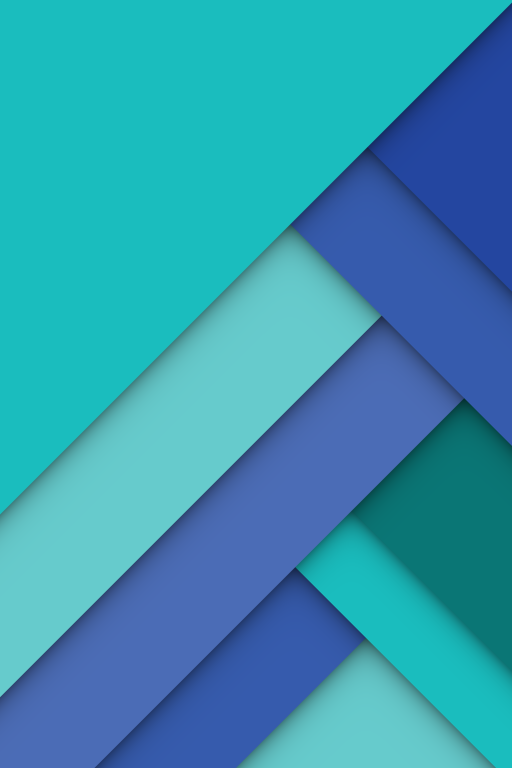
This background is drawn by a Shadertoy shader. Its source:

```glsl
// Draws overlapping diagonal paper sheets in teal and blue with soft drop shadows.

const vec3 TEAL       = vec3(0.102, 0.743, 0.747);
const vec3 PALE_TEAL  = vec3(0.400, 0.795, 0.800);
const vec3 DEEP_TEAL  = vec3(0.040, 0.463, 0.460);
const vec3 NAVY       = vec3(0.140, 0.275, 0.628);
const vec3 ROYAL_BLUE = vec3(0.212, 0.357, 0.678);
const vec3 SOFT_BLUE  = vec3(0.296, 0.425, 0.714);

// Unit normals pointing out of a sheet, across its edge
const vec2 DOWN_RIGHT = vec2(0.70711, -0.70711);
const vec2 DOWN_LEFT  = vec2(-0.70711, -0.70711);

const float SHADOW_STRENGTH = 0.40;
const float SHADOW_WIDTH    = 0.013;

// Signed distance to an edge that meets the left side at the given depth
float edgeDistance(vec2 p, vec2 normal, float depth) {
    return dot(p, normal) - depth * 0.70711;
}

// Lays a half-plane sheet over the backdrop, darkening what lies just outside it
vec3 laySheet(vec3 backdrop, vec3 sheet, float dist, float pixel) {
    float shadow = SHADOW_STRENGTH * exp(-max(dist, 0.0) / SHADOW_WIDTH);
    float coverage = clamp(0.5 - dist / pixel, 0.0, 1.0);
    return mix(backdrop * (1.0 - shadow), sheet, coverage);
}

void mainImage(out vec4 fragColor, in vec2 fragCoord) {
    float pixel = 1.0 / iResolution.y;

    // Canvas-height units, measured from the top left corner
    vec2 p = fragCoord * pixel - vec2(0.0, 1.0);

    // Sheets from the lowest to the topmost
    vec3 color = PALE_TEAL;
    color = laySheet(color, ROYAL_BLUE, edgeDistance(p, DOWN_RIGHT, 1.307), pixel);
    color = laySheet(color, TEAL,       edgeDistance(p, DOWN_LEFT,  0.354), pixel);
    color = laySheet(color, DEEP_TEAL,  edgeDistance(p, DOWN_LEFT,  0.207), pixel);
    color = laySheet(color, SOFT_BLUE,  edgeDistance(p, DOWN_RIGHT, 1.123), pixel);
    color = laySheet(color, PALE_TEAL,  edgeDistance(p, DOWN_RIGHT, 0.908), pixel);
    color = laySheet(color, ROYAL_BLUE, edgeDistance(p, DOWN_LEFT, -0.086), pixel);
    color = laySheet(color, NAVY,       edgeDistance(p, DOWN_LEFT, -0.287), pixel);
    color = laySheet(color, TEAL,       edgeDistance(p, DOWN_RIGHT, 0.670), pixel);

    fragColor = vec4(color, 1.0);
}
```
